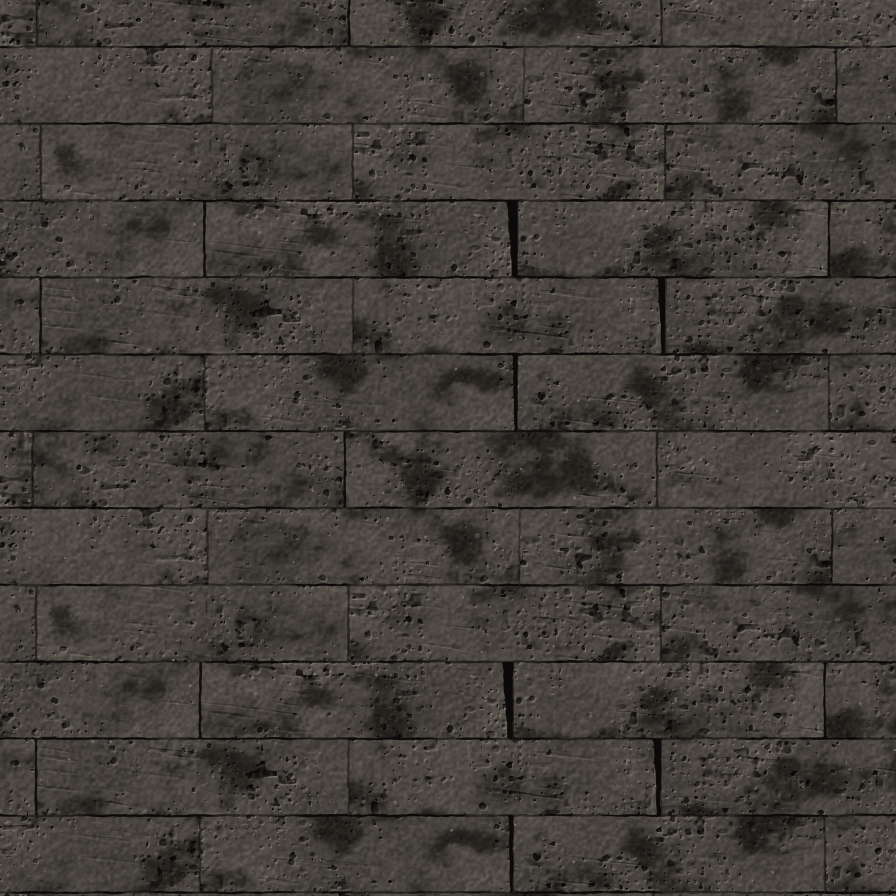
A three.js fragment shader for this texture:

```glsl
// Dark running-bond wall of long, thin charcoal bricks with hairline joints.
// Each brick samples its own patch of noise for soot stains, pits and scratches;
// the six-course sequence repeats upward with a slight sideways drift.
varying vec2 vUv;

const vec2 BRICK = vec2(0.3485, 0.0858);     // pitch of one brick
const float FIRST_COURSE = 0.004;            // height of the lowest joint
const float EVEN_START = 0.2235;             // first upright joint, even courses
const float ODD_START = 0.0404;              // first upright joint, odd courses
const float SEQUENCE = 6.0;                  // courses before the wall repeats
const float DRIFT = 0.0048;                  // sideways shift per sequence
const float SLIP = 0.0080;                   // offset of the top two courses
const float JOINT = 0.0009;                  // half width of a joint
const float SOFT = 0.0012;                   // edge softness
const float CORNER = 0.0036;                 // corner rounding
const float RELIEF = 0.50;                   // strength of the relief lighting
const float GRAIN = 0.27;                    // strength of the fine grain
const vec2 TO_LIGHT = vec2(-0.0012, 0.0015); // relief sampling step
const vec3 CLAY = vec3(0.298, 0.278, 0.258);
const vec3 SOOT = vec3(0.105, 0.096, 0.082);
const vec3 GAP = vec3(0.045, 0.040, 0.034);
const vec3 FLECK = vec3(0.50, 0.48, 0.45);

float hash(vec2 p) {
  vec3 q = fract(vec3(p.xyx) * 0.1031);
  q += dot(q, q.yzx + 33.33);
  return fract((q.x + q.y) * q.z);
}

float noise(vec2 p) {
  vec2 i = floor(p), f = fract(p);
  f = f * f * (3.0 - 2.0 * f);
  return mix(mix(hash(i), hash(i + vec2(1.0, 0.0)), f.x),
             mix(hash(i + vec2(0.0, 1.0)), hash(i + 1.0), f.x), f.y);
}

float fbm(vec2 p) {
  float sum = 0.0, amp = 0.5;
  for (int i = 0; i < 5; i++) {
    sum += amp * noise(p);
    p = mat2(1.6, 1.2, -1.2, 1.6) * p + 17.3;
    amp *= 0.5;
  }
  return sum / 0.969;
}

// One ragged spot in some of the grid cells, 0 to 1
float spots(vec2 p, float share) {
  vec2 cell = floor(p);
  vec2 centre = 0.35 + 0.3 * vec2(hash(cell + 3.7), hash(cell + 8.1));
  float radius = mix(0.12, 0.34, hash(cell + 5.3));
  float d = length(fract(p) - centre) + 0.30 * (noise(p * 4.0) - 0.5);
  return step(hash(cell), share) * (1.0 - smoothstep(radius * 0.4, radius, d));
}

// Surface height of the clay: grain, pits, raised crumbs and scratches
float relief(vec2 p) {
  float rough = smoothstep(0.15, 0.85, noise(p * 20.0));
  float h = 0.60 * noise(p * 235.0) + 0.55 * noise(p * vec2(95.0, 125.0));
  h -= 0.9 * rough * smoothstep(0.66, 0.86, noise(p * vec2(88.0, 112.0) + 20.0));
  h -= 1.0 * spots(p * 66.0, 0.34 * rough);
  h -= 0.8 * spots(p * 120.0 + 40.0, 0.45 * rough);
  h += 0.7 * spots(p * 85.0 + 90.0, 0.22 * rough);
  vec2 along = vec2(p.x - 0.12 * p.y, p.y + 0.12 * p.x);
  float scratch = smoothstep(0.74, 0.9, noise(along * vec2(15.0, 210.0)));
  return h - 0.5 * scratch * smoothstep(0.4, 0.7, noise(p * 13.0 + 60.0));
}

void main() {
  // Brick layout
  vec2 p = vUv + 0.0012 * (vec2(noise(vUv * 55.0), noise(vUv * 55.0 + 31.0)) - 0.5);
  float y = (p.y - FIRST_COURSE) / BRICK.y;
  float course = floor(y);
  float kind = mod(course, SEQUENCE);
  float odd = mod(course, 2.0);
  float start = mix(EVEN_START, ODD_START, odd) + DRIFT * floor(course / SEQUENCE);
  start += SLIP * step(3.5, kind) * mix(1.0, -0.5, odd);
  float x = (p.x - start) / BRICK.x;
  float column = floor(x);
  vec2 local = vec2(fract(x), fract(y)) * BRICK;
  vec2 id = vec2(column + 5.0, kind);
  vec2 face = local + 3.0 * vec2(hash(id + 11.0), hash(id + 27.0)) + 1.0;

  // Joints, with a few wide tapering gaps beside slipped bricks
  vec2 edge = BRICK * 0.5 - abs(local - BRICK * 0.5);
  float rightHalf = step(0.5, fract(x));
  float slipped = rightHalf * step(kind, 2.5) * (1.0 - step(0.5, abs(column - odd)));
  float taper = mix(0.35, 1.0, local.y / BRICK.y);
  edge.x -= slipped * 0.0034 * (1.0 + kind) * taper;
  float inset = CORNER - length(max(CORNER - edge, 0.0));
  inset += 0.0012 * (noise(face * 170.0) - 0.5);
  float gap = 1.0 - smoothstep(JOINT - SOFT * 0.4, JOINT + SOFT, inset);
  float upright = step(edge.x, edge.y);
  float filled = mix(0.35, 1.0, hash(vec2(column + rightHalf + 9.0, kind + 50.0)));
  float patchy = mix(0.5, 1.0, smoothstep(0.25, 0.6, noise(vUv * 32.0)));
  gap *= mix(patchy, max(filled, slipped), upright);

  // Clay tone
  float height = relief(face);
  float light = height - relief(face + TO_LIGHT);
  float grain = noise(face * 310.0) - 0.5;
  float tone = 1.0 + 0.34 * (fbm(face * 18.0 + 70.0) - 0.5);
  tone += 0.05 * (hash(id + 63.0) - 0.5) + GRAIN * grain;
  vec3 colour = CLAY * tone;

  // Soot stains, broken up by the grain, then relief lighting
  float stain = fbm(face * vec2(17.0, 24.0)) + 0.16 * grain + 0.08 * (0.5 - height);
  stain = smoothstep(0.53, 0.78, stain);
  colour = mix(colour, SOOT * (1.0 + 0.9 * grain), 0.85 * stain);
  colour *= clamp(1.0 + RELIEF * light, 0.2, 1.45);
  colour *= 1.0 - 0.55 * smoothstep(-0.1, 0.7, -height);

  // Pale flecks, worn rims and dark joints
  colour = mix(colour, FLECK, 0.7 * spots(face * 150.0, 0.006));
  float rim = smoothstep(0.0013, 0.0022, inset) * (1.0 - smoothstep(0.0022, 0.0035, inset));
  colour *= 1.0 + 0.14 * rim * (noise(face * 60.0) - 0.3);
  colour = mix(colour, GAP, gap);
  gl_FragColor = vec4(colour, 1.0);
}
```
